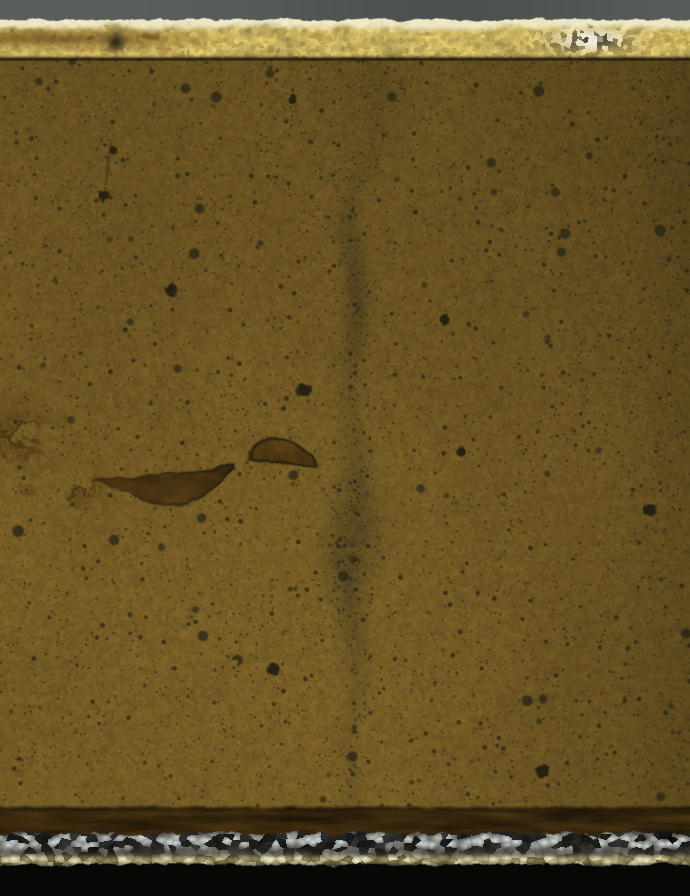
Reproduce this texture procedurally as a Shadertoy shader.

```glsl
#define GROUND vec3(.445, .35, .14)
#define STAIN vec3(.125, .12, .075)
#define GOLD vec3(.8, .71, .38)
#define PALE vec3(.95, .94, .84)
#define UMBER vec3(.215, .15, .05)
#define STRIP_TOP .978
#define STRIP_BASE .934
#define BODY_BASE .099
#define CRUST_TOP .07
#define CRUST_BASE .035
#define SPECK_AMOUNT .13

vec3 hash3(vec2 p) {
  vec3 q = fract(p.xyx * vec3(.1031, .103, .0973));
  q += dot(q, q.yxz + 33.33);
  return fract((q.xxy + q.yzz) * q.zyx);
}

// Layered, rotated sines
float waves(vec2 p) {
  float sum = 0., amp = .6;
  for (int i = 0; i < 5; i++) {
    p = mat2(1.36, 1.05, -1.05, 1.36) * p + 1.7;
    sum += amp * sin(p.x + 1.4 * sin(p.y * .8)) * cos(p.y + sin(p.x * .7));
    amp *= .65;
  }
  return sum;
}

// Cellular noise: nearest distance, random value of that cell
vec2 cells(vec2 p) {
  vec2 best = vec2(9, 0);
  for (int k = 0; k < 9; k++) {
    vec2 id = floor(p) + vec2(k % 3 - 1, k / 3 - 1);
    vec3 h = hash3(id + 50.);
    float d = length(p - id - h.xy);
    if (d < best.x) best = vec2(d, h.z);
  }
  return best;
}

// Scattered soft dots of random size
float specks(vec2 p, float scale, float density) {
  float cover = 0., soft = .06 + .6 * scale / iResolution.y;
  p *= scale;
  for (int k = 0; k < 9; k++) {
    vec2 id = floor(p) + vec2(k % 3 - 1, k / 3 - 1);
    vec3 h = hash3(id + scale);
    float size = fract(h.z * 91.), r = .08 + .26 * size * size;
    float disc = 1. - smoothstep(r - soft, r + soft, length(p - id - h.xy));
    cover = max(cover, step(h.z, density) * disc * (.45 + .55 * size));
  }
  return cover;
}

float bump(float x, float center, float width) {
  x = (x - center) / width;
  return exp(-x * x);
}

float fill(float d) { return 1. - smoothstep(-.0012, .0012, d); }

vec3 body(vec2 p) {
  float broad = waves(p * 5.), fine = waves(p * 95.);
  vec3 col = GROUND * (1.03 - .13 * smoothstep(.3, 1., p.y) + .035 * broad);
  col *= 1. - .13 * smoothstep(.38, .77, p.x) - .07 * bump(p.x, .77, .05);
  col *= .94 + .12 * cells(p * 270.).y + .05 * fine;

  // Vertical smear and the specks gathered on it
  float axis = .394 + .026 * smoothstep(.74, .9, p.y) + .005 * sin(p.y * 31.);
  float width = .014 + .015 * bump(p.y, .4, .06) + .022 * smoothstep(.78, .92, p.y);
  float force = .25 + .6 * bump(p.y, .67, .085) + .65 * bump(p.y, .39, .11);
  float smear = force * bump(p.x, axis, width) * (.85 + .35 * fine);
  col = mix(col, STAIN * 1.25, clamp(.5 * smear, 0., .7));
  float density = SPECK_AMOUNT + .4 * smear + max(0., broad) * .06 + .09 * bump(p.x, .77, .05)
    + .12 * bump(p.x, .35, .09) * smoothstep(.7, .95, p.y);
  float dots = max(specks(p, 230., density * 1.3) * .6, specks(p, 125., density) * .8);
  dots = max(dots, specks(p, 52., density * .45) * .85);
  col = mix(col, STAIN, dots * .85);

  // Larger blots: x, y, radius
  vec3 blots[10] = vec3[10](vec3(.191, .674, .007), vec3(.306, .254, .007),
    vec3(.114, .781, .006), vec3(.126, .833, .004), vec3(.514, .495, .006),
    vec3(.605, .139, .007), vec3(.725, .43, .007), vec3(.326, .889, .005),
    vec3(.339, .564, .008), vec3(.497, .644, .005));
  for (int i = 0; i < 10; i++) {
    float d = length(p - blots[i].xy) - blots[i].z + .003 * fine;
    col = mix(col, STAIN * .8, .85 * fill(d * .6));
  }
  float scratch = bump(p.x, .12 + .13 * (p.y - .81), .0018) * bump(p.y, .81, .025);
  col = mix(col, UMBER, .55 * scratch);

  // Wedge shaped gouge, darkest at its right lip
  vec2 q = p + .0035 * vec2(waves(p * 24.), waves(p * 30. + 4.));
  float t = clamp((q.x - .104) / .158, 0., 1.);
  float lower = .461 - .028 * sin(3.1 * pow(t, 1.3)) + .014 * t * t;
  float gouge = max(max(lower - q.y, q.y - .463 - .016 * t), abs(q.x - .183) - .079);
  vec3 hollow = UMBER * (1.22 + .25 * waves(p * vec2(28, 75)) - .45 * smoothstep(.7, 1., t));
  col = mix(col, hollow, .9 * fill(gouge));
  col = mix(col, STAIN * .7, .65 * bump(gouge, 0., .0018) * (.3 + .7 * t));

  // Flaking left of the gouge
  float flake = waves(p * vec2(22, 26) + 2.);
  float zone = bump(p.x, .02, .035) * bump(p.y, .515, .032)
    + bump(p.x, .075, .042) * bump(p.y, .452, .016);
  float flaked = zone * (.85 * bump(flake, .1, .13) + .4 * smoothstep(.25, .35, flake));
  col = mix(col, UMBER * 1.1, clamp(flaked, 0., .8));

  // Dome shaped chip with a shaded base
  vec2 c = p - vec2(.316, .483 - .09 * (p.x - .316)) + .0012 * fine;
  float dome = max(length(c / vec2(.037, max(.01, .026 - .15 * c.x))) * .025 - .025, -c.y);
  col = mix(col, UMBER * (1.25 + .2 * waves(p * 60.) + 9. * c.y), .9 * fill(dome));
  return mix(col, STAIN * .7, .7 * bump(dome, 0., .0015));
}

vec3 topStrip(vec2 p) {
  float h = (p.y - STRIP_BASE) / (STRIP_TOP - STRIP_BASE);
  float mottle = waves(p * vec2(32, 55)), grit = cells(p * 190.).y;
  vec3 col = GOLD * (.88 + .16 * mottle + .22 * grit);
  float groove = bump(h, .52, .23) * (1. - smoothstep(.12, .27, p.x));
  col = mix(col, UMBER * 1.9, .65 * groove + .35 * smoothstep(.35, .9, mottle));
  float metal = bump(p.x, .66, .04) * bump(h, .5, .3);
  col = mix(col, mix(vec3(.22), vec3(.96), smoothstep(.3, .5, grit)), .85 * metal);
  col = mix(col, STAIN, .8 * bump(p.x, .13, .009) * bump(h, .42, .22));
  col = mix(col, PALE, .85 * smoothstep(.68, .92, h + .08 * mottle));
  return col * (.55 + .45 * smoothstep(0., .14, h));
}

vec3 bottomCrust(vec2 p) {
  vec2 lump = cells(p * vec2(100, 130));
  float rough = waves(p * 45.);
  vec3 col = vec3(.2, .2, .19) * (.45 + lump.y + .3 * rough);
  float frost = bump(p.y, .061 + .005 * rough, .009) * step(.48, lump.y);
  col = mix(col, vec3(.84, .86, .84), frost * (1. - .7 * lump.x));
  float beads = min(1., bump(p.y, .04, .006) * (.55 + .6 * lump.y));
  return mix(col, mix(GOLD, PALE, lump.y * .8) * (1.05 - .4 * lump.x), beads);
}

void mainImage(out vec4 fragColor, in vec2 fragCoord) {
  vec2 p = fragCoord / iResolution.y;
  float ragged = waves(p * vec2(55, 20));

  // Layers from the top edge down
  vec3 col = vec3(.35, .37, .36) * (1. - .15 * bump(p.x, .5, .2));
  col = mix(col, topStrip(p), fill(p.y - STRIP_TOP - .0025 * ragged));
  col = mix(col, body(p), fill(p.y - STRIP_BASE));
  col *= 1. - .6 * bump(p.y, STRIP_BASE, .0018);
  vec3 ledge = UMBER * (.95 + .35 * waves(p * vec2(14, 110)));
  ledge *= 1. - .45 * bump(p.y, BODY_BASE, .004);
  col = mix(col, ledge, fill((p.y - BODY_BASE - .0015 * ragged) * .35));
  col = mix(col, bottomCrust(p), fill(p.y - CRUST_TOP - .004 * ragged));
  col = mix(col, vec3(.025, .03, .02), fill(p.y - CRUST_BASE - .003 * ragged));
  fragColor = vec4(clamp(col, 0., 1.), 1);
}
```
